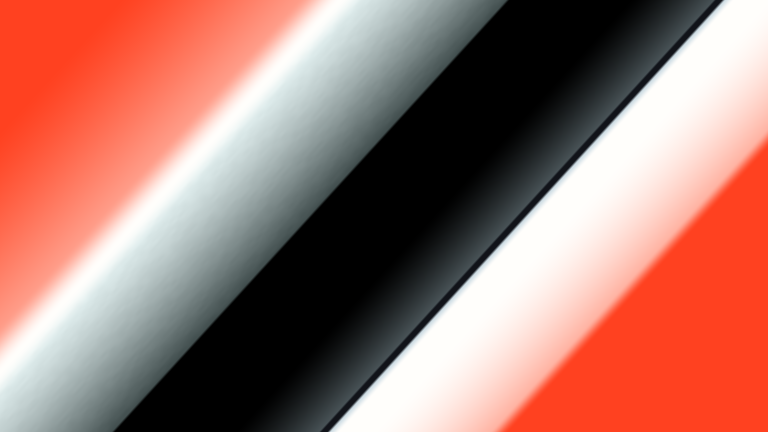
Give the GLSL for this background, as a Shadertoy shader.

```glsl
// Draws slanted bands of red, steel, black and white with soft metallic glows.

const vec3 RED   = vec3(1.00, 0.255, 0.125);
const vec3 PINK  = vec3(1.00, 0.67, 0.60);
const vec3 WHITE = vec3(1.00, 0.995, 0.985);
const vec3 PALE_STEEL = vec3(0.91, 0.965, 0.965);
const vec3 DARK_STEEL = vec3(0.25, 0.30, 0.30);
const vec3 SHEEN = vec3(0.28, 0.32, 0.335);
const vec3 SEAM  = vec3(0.065, 0.075, 0.10);
const vec3 ICE   = vec3(0.80, 0.86, 0.89);

// Positions across the bands, in canvas heights along the top edge.
const float SLANT = 0.914;
const float GLOW_START  = 0.28;
const float CREST       = 0.787;
const float BLACK_START = 1.176;
const float SHEEN_START = 1.46;
const float SEAM_AT     = 1.664;
const float WHITE_START = 1.675;
const float BLUSH_START = 1.78;
const float RED_START   = 2.070;
const float GRAIN = 0.018;

float hash(vec2 p) {
    vec3 q = fract(vec3(p.xyx) * 0.1031);
    q += dot(q, q.yzx + 33.33);
    return fract((q.x + q.y) * q.z);
}

float valueNoise(vec2 p) {
    vec2 cell = floor(p), f = fract(p);
    f = f * f * (3.0 - 2.0 * f);
    return mix(mix(hash(cell), hash(cell + vec2(1, 0)), f.x),
               mix(hash(cell + vec2(0, 1)), hash(cell + vec2(1, 1)), f.x), f.y);
}

// Curved 0..1 ramp between two positions.
float ramp(float from, float to, float s, float curve) {
    return pow(clamp((s - from) / (to - from), 0.0, 1.0), curve);
}

// Soft step, never narrower than about one pixel.
float edge(float at, float softness, float s) {
    float w = max(softness, 1.0 / iResolution.y);
    return smoothstep(at - w, at + w, s);
}

void mainImage(out vec4 fragColor, in vec2 fragCoord) {
    vec2 p = fragCoord / iResolution.y;
    float s = p.x + SLANT * (1.0 - p.y);
    float along = p.y + SLANT * p.x;

    // Red warming into a white crest
    vec3 color = mix(RED, PINK, ramp(GLOW_START, 0.75, s, 1.2));
    color = mix(color, WHITE, smoothstep(0.69, CREST, s));

    // Steel with a faint brushed grain
    vec3 steel = mix(PALE_STEEL, DARK_STEEL, ramp(CREST, BLACK_START, s, 1.3));
    steel += GRAIN * (valueNoise(vec2(s * 110.0, along * 35.0)) - 0.5);
    color = mix(color, steel, smoothstep(CREST, CREST + 0.06, s));

    // Black band, its sheen and the dark seam
    vec3 black = SHEEN * ramp(SHEEN_START, SEAM_AT - 0.012, s, 1.3);
    color = mix(color, black, edge(BLACK_START, 0.005, s));
    color = mix(color, SEAM, edge(SEAM_AT - 0.009, 0.004, s));

    // White band blushing towards a red corner
    vec3 light = mix(ICE, WHITE, smoothstep(WHITE_START, WHITE_START + 0.025, s));
    light = mix(light, PINK, ramp(BLUSH_START, RED_START, s, 1.6));
    color = mix(color, light, edge(WHITE_START, 0.005, s));
    color = mix(color, RED, edge(RED_START, 0.022, s));

    fragColor = vec4(color, 1.0);
}
```
